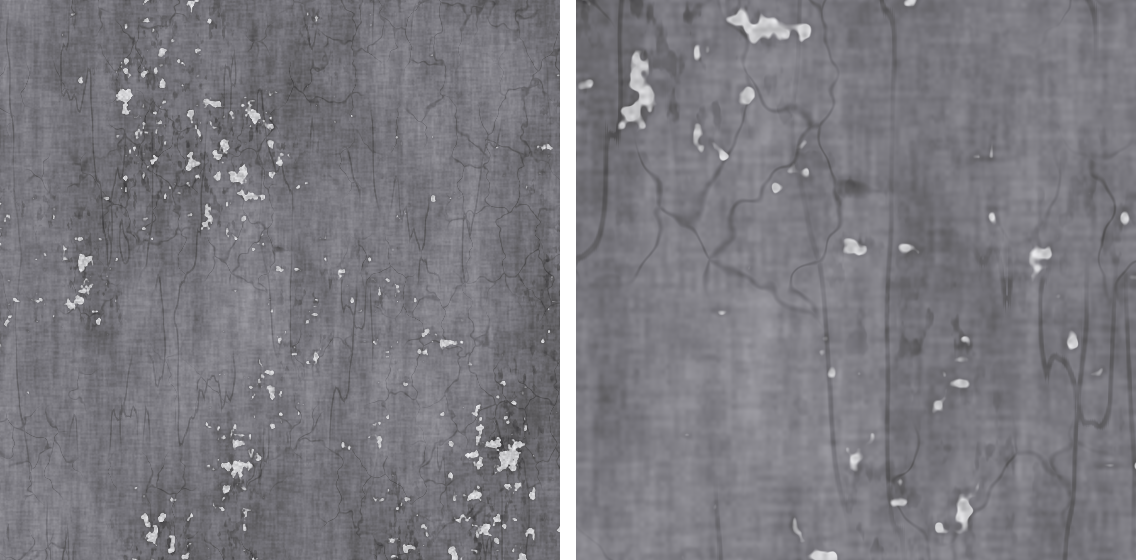
Left, the full canvas; right, a detail of the centre.
This texture is drawn by a WebGL 2 fragment shader. Its source:

```glsl
#version 300 es
precision highp float;
// Weathered grey plaster: cloudy vertical stains, woven grain, fine dark
// cracks and clustered pale flakes. Stains, grain and flakes come from layered
// value noise; cracks are noise contours and warped cell borders.

uniform vec2 u_resolution;
out vec4 fragColor;

const float BASE_TONE = 0.428;
const float STAIN_DEPTH = 0.29;
const float MOTTLE_DEPTH = 0.10;
const float STREAK_DEPTH = 0.10;
const float WEAVE_DEPTH = 0.055;
const float PIT_DEPTH = 0.085;
const float CRACK_DEPTH = 0.085;
const float CRACK_WIDTH = 0.0016;
const float FLAKE_LEVEL = 0.79;
const float FLAKE_EDGE = 0.07;
const float CLUSTERING = 0.80;
const vec3 FLAKE_COLOR = vec3(0.80, 0.80, 0.81);

float hash(vec2 cell) {
    uvec2 q = uvec2(ivec2(cell)) * uvec2(1597334673u, 3812015801u);
    uint n = (q.x ^ q.y) * 1597334673u;
    n = (n ^ (n >> 15)) * 2246822519u;
    n ^= n >> 13;
    return float(n >> 8) / 16777216.0;
}

float noise(vec2 p) {
    vec2 cell = floor(p);
    vec2 f = p - cell;
    f = f * f * (3.0 - 2.0 * f);
    float low = mix(hash(cell), hash(cell + vec2(1, 0)), f.x);
    float high = mix(hash(cell + vec2(0, 1)), hash(cell + vec2(1, 1)), f.x);
    return mix(low, high, f.y);
}

// Layered noise, normalised to 0..1
float fbm(vec2 p, int octaves) {
    float sum = 0.0, weight = 0.5, total = 0.0;
    for (int i = 0; i < octaves; i++) {
        sum += weight * noise(p);
        total += weight;
        weight *= 0.5;
        p = p * 2.03 + vec2(17.3, 31.7);
    }
    return sum / total;
}

// Gap between the two nearest cell points, zero on cell borders
float cellBorder(vec2 p) {
    vec2 cell = floor(p);
    float nearest = 9.0, second = 9.0;
    for (int y = -1; y <= 1; y++) {
        for (int x = -1; x <= 1; x++) {
            vec2 c = cell + vec2(x, y);
            vec2 point = c + vec2(hash(c + 301.0), hash(c + 707.0));
            float d = length(p - point);
            second = min(second, max(nearest, d));
            nearest = min(nearest, d);
        }
    }
    return second - nearest;
}

// Long vertical cracks along a contour of stretched noise
float contourCrack(vec2 p) {
    float field = fbm(p * vec2(16.0, 2.2) + 83.0, 4) - 0.5;
    float slope = max(fwidth(field) * u_resolution.y, 1.5);
    return 1.0 - smoothstep(0.3, 1.3, abs(field) / (slope * CRACK_WIDTH));
}

void main() {
    vec2 p = gl_FragCoord.xy / u_resolution.y;

    // Broad stains, mottling and vertical streaks
    float stain = fbm(p * vec2(4.0, 2.4) + 5.0, 5) - 0.5;
    float mottle = fbm(p * vec2(22.0, 15.0) + 41.0, 4) - 0.5;
    float streak = fbm(p * vec2(80.0, 5.0) + 11.0, 3) - 0.5;
    float cluster = fbm(p * vec2(7.0, 4.2) + 129.0, 4) - 0.5;
    float tone = BASE_TONE + STAIN_DEPTH * stain + MOTTLE_DEPTH * mottle
        + STREAK_DEPTH * streak - 0.07 * cluster + 0.03 * (p.y - 0.5);

    // Woven grain
    float weave = noise(p * vec2(290.0, 70.0)) + noise(p * vec2(60.0, 280.0) + 9.0) - 1.0;
    float grit = noise(p * 330.0 + 57.0) - 0.5;
    tone += WEAVE_DEPTH * (weave + 0.6 * grit);

    // Dark pits, denser in stained and flaking areas
    float dirt = smoothstep(-0.12, 0.16, cluster - 0.7 * stain + 0.5 * mottle);
    float pits = smoothstep(0.56, 0.74, fbm(p * vec2(125.0, 65.0) + 23.0, 3));
    tone -= PIT_DEPTH * pits * (0.15 + dirt);

    // Cracks, broken up by a patchy mask
    vec2 warp = vec2(fbm(p * 24.0 + 61.0, 3), fbm(p * 24.0 + 97.0, 3)) - 0.5;
    float border = cellBorder((p + 0.05 * warp) * vec2(19.0, 11.0) + 3.0);
    float web = 1.0 - smoothstep(0.0, 40.0 * CRACK_WIDTH, border);
    float webMask = smoothstep(0.38, 0.70, noise(p * 13.0 + 71.0));
    float lineMask = smoothstep(0.30, 0.65, noise(p * vec2(12.0, 7.0) + 37.0));
    tone -= CRACK_DEPTH * max(web * webMask, contourCrack(p) * lineMask);

    // Pale flakes with a thin dark surround
    float flakeField = fbm(p * vec2(62.0, 54.0) + 151.0, 3) + CLUSTERING * cluster;
    float flake = smoothstep(FLAKE_LEVEL, FLAKE_LEVEL + FLAKE_EDGE, flakeField);
    tone -= 0.035 * smoothstep(FLAKE_LEVEL - 0.15, FLAKE_LEVEL, flakeField);

    // Lighter plaster leans to blue, dark stains stay neutral
    tone = max(tone, 0.25);
    float cool = smoothstep(0.34, 0.47, tone);
    vec3 color = tone + vec3(0.0, -0.004, 0.006 + 0.016 * cool);
    vec3 chip = FLAKE_COLOR + 0.16 * (grit + 0.5 * weave);
    fragColor = vec4(mix(color, chip, flake), 1.0);
}
```
